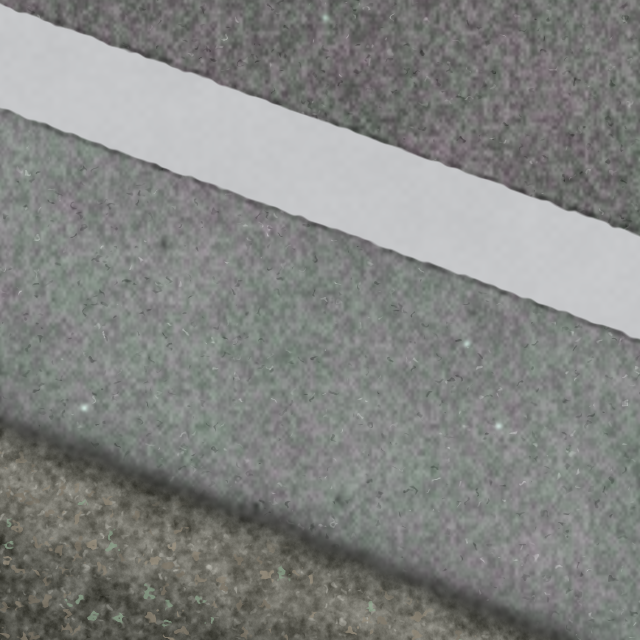
Reproduce this texture procedurally as a Shadertoy shader.

```glsl
// Layout
const float STRIPE_TOP = 0.993;
const float STRIPE_BOTTOM = 0.831;
const float STRIPE_SLOPE = -0.361;
const vec3 GROOVE_CURVE = vec3(0.340, -0.352, -0.040);
// Colours
const vec3 ROAD_FAR = vec3(0.445, 0.440, 0.438);
const vec3 ROAD_NEAR = vec3(0.515, 0.522, 0.518);
const vec3 PAINT = vec3(0.772, 0.777, 0.785);
const vec3 STONE_LIGHT = vec3(0.455, 0.450, 0.415);
const vec3 STONE_DARK = vec3(0.335, 0.335, 0.305);
const vec3 GROOVE = vec3(0.245, 0.245, 0.235);
// Surface detail
const float GRAIN_SCALE = 120.0;
const float GRAIN_STRENGTH = 0.23;
const float PEBBLE_CELLS = 44.0;
const float GRIT_CELLS = 85.0;
const float SPECK_CELLS = 58.0;
const vec2 GLINTS[4] = vec2[](vec2(0.780, 0.334), vec2(0.730, 0.463),
                              vec2(0.508, 0.972), vec2(0.132, 0.362));
const vec2 SCARS[4] = vec2[](vec2(0.404, 0.212), vec2(0.742, 0.515),
                             vec2(0.258, 0.617), vec2(0.530, 0.220));

float hash(vec2 p) {
    return fract(sin(dot(p, vec2(127.1, 311.7))) * 43758.55);
}

float noise(vec2 p) {
    vec2 i = floor(p), f = fract(p);
    f = f * f * (3.0 - 2.0 * f);
    return mix(mix(hash(i), hash(i + vec2(1, 0)), f.x),
               mix(hash(i + vec2(0, 1)), hash(i + vec2(1, 1)), f.x), f.y);
}

float fbm(vec2 p) {
    float sum = 0.0, amp = 0.5;
    for (int i = 0; i < 4; i++) {
        sum += amp * noise(p);
        p = mat2(1.6, 1.2, -1.2, 1.6) * p + 17.3;
        amp *= 0.5;
    }
    return sum / 0.9375;
}

// Scattered irregular blobs: x = coverage, y = random tone of the blob
vec2 scatter(vec2 p, float cells, float density, float size) {
    vec2 q = p * cells + 0.7 * (vec2(noise(p * 150.0), noise(p * 150.0 + 41.0)) - 0.5);
    vec2 cell = floor(q), best = vec2(0.0);
    float soft = max(0.10, 1.5 * cells / iResolution.y);
    for (int y = -1; y <= 1; y++)
    for (int x = -1; x <= 1; x++) {
        vec2 id = cell + vec2(x, y);
        float tone = hash(id + 9.2);
        vec2 centre = id + 0.15 + 0.7 * vec2(hash(id + 3.1), hash(id + 5.7));
        float angle = 6.283 * hash(id + 1.4);
        vec2 axis = vec2(cos(angle), sin(angle)), r = q - centre;
        float dist = length(vec2(dot(r, axis), 1.4 * dot(r, vec2(-axis.y, axis.x))));
        float radius = size * (0.45 + 0.55 * hash(id + 6.8));
        float cover = 1.0 - smoothstep(radius - soft, radius + soft, dist);
        cover *= step(hash(id + 12.6), density);
        if (cover > best.x) best = vec2(cover, tone);
    }
    return best;
}

vec3 asphalt(vec2 p, float below, float grooveDist) {
    float isNear = smoothstep(-0.05, 0.05, below);
    vec3 col = mix(ROAD_FAR, ROAD_NEAR, isNear);
    // Broad wear and tint
    col += 0.09 * (fbm(p * 7.0) - 0.5);
    col += vec3(-0.018, 0.012, -0.010) * (2.0 * fbm(p * 9.0 + 31.0) - 0.8);
    float nearPaint = exp(-12.0 * abs(below));
    col += nearPaint * vec3(-0.012, -0.030, -0.014);
    // Fine mineral grain
    vec2 g = p * GRAIN_SCALE * vec2(1.0, 0.8);
    float grain = 0.6 * noise(g) + 0.4 * noise(g * 1.9 + 7.0) - 0.5;
    col += grain * GRAIN_STRENGTH * mix(1.15, 0.85, isNear);
    col += 0.035 * (noise(g * 0.6 + 60.0) - 0.5) * vec3(1.0, -0.5, 0.8);
    // Pits and pale chips
    vec2 pit = scatter(p + 2.0, SPECK_CELLS, 0.25, 0.27);
    vec2 chip = scatter(p + 5.0, SPECK_CELLS, 0.13, 0.23);
    col -= pit.x * (0.05 + 0.08 * pit.y);
    col += chip.x * (0.05 + 0.11 * chip.y);
    // Dirt gathered beside the groove
    return col * (1.0 - 0.20 * exp(-max(grooveDist, 0.0) * 24.0));
}

vec3 stone(vec2 p, float depth) {
    float pale = (1.0 - smoothstep(0.10, 0.22, depth)) * smoothstep(0.01, 0.07, depth);
    vec3 col = mix(STONE_DARK, STONE_LIGHT, pale);
    col += 0.16 * (fbm(p * 18.0) - 0.5) + 0.34 * (fbm(p * 95.0) - 0.5);
    vec2 grit = scatter(p + 3.0, GRIT_CELLS, 0.55, 0.44);
    vec2 pebble = scatter(p + 8.0, PEBBLE_CELLS, 0.42, 0.40);
    float exposed = smoothstep(0.015, 0.06, depth);
    col += grit.x * (grit.y - 0.32) * 0.25 * exposed;
    vec3 tint = mix(vec3(0.60, 0.56, 0.49), vec3(0.51, 0.60, 0.51), step(0.78, pebble.y));
    return mix(col, tint * (0.78 + 0.34 * pebble.y), pebble.x * exposed * 0.72);
}

void mainImage(out vec4 fragColor, in vec2 fragCoord) {
    vec2 p = fragCoord / iResolution.xy;
    float edge = max(0.0022, 1.0 / iResolution.y);
    float rough = 0.005 * (noise(p * 70.0) - 0.5);
    float line = p.y - STRIPE_SLOPE * p.x;
    float middle = 0.5 * (STRIPE_TOP + STRIPE_BOTTOM);
    float halfWidth = 0.5 * (STRIPE_TOP - STRIPE_BOTTOM);
    float grooveY = GROOVE_CURVE.x + p.x * (GROOVE_CURVE.y + p.x * GROOVE_CURVE.z);
    float grooveDist = p.y - grooveY + 0.018 * (fbm(p * 28.0) - 0.5);

    // Road and kerb
    vec3 road = asphalt(p, middle - line, grooveDist);
    for (int i = 0; i < 4; i++) {
        vec2 r = p - SCARS[i], s = p - GLINTS[i];
        road *= 1.0 - 0.35 * exp(-dot(r, r) * 9000.0) * noise(p * 110.0 + 4.0) * 1.6;
        road += vec3(0.25, 0.31, 0.29) * exp(-dot(s, s) * 32000.0);
    }
    vec3 col = mix(stone(p, -grooveDist), road, smoothstep(-0.012, 0.008, grooveDist));
    float crack = exp(-pow(grooveDist / 0.017, 2.0));
    col = mix(col, GROOVE + 0.12 * (noise(p * 90.0) - 0.5), 0.72 * crack);

    // Painted stripe with a thin dark rim
    float stripeDist = abs(line - middle) - halfWidth + rough;
    float rim = exp(-pow((stripeDist - 0.004) / 0.005, 2.0));
    col *= 1.0 - 0.30 * rim * noise(p * 65.0 + 20.0) * 1.4;
    vec3 paint = PAINT + 0.025 * (fbm(p * 12.0) - 0.5) + 0.018 * (noise(p * 90.0) - 0.5);
    col = mix(paint, col, smoothstep(-edge, edge, stripeDist));
    fragColor = vec4(clamp(col, 0.0, 1.0), 1.0);
}
```
